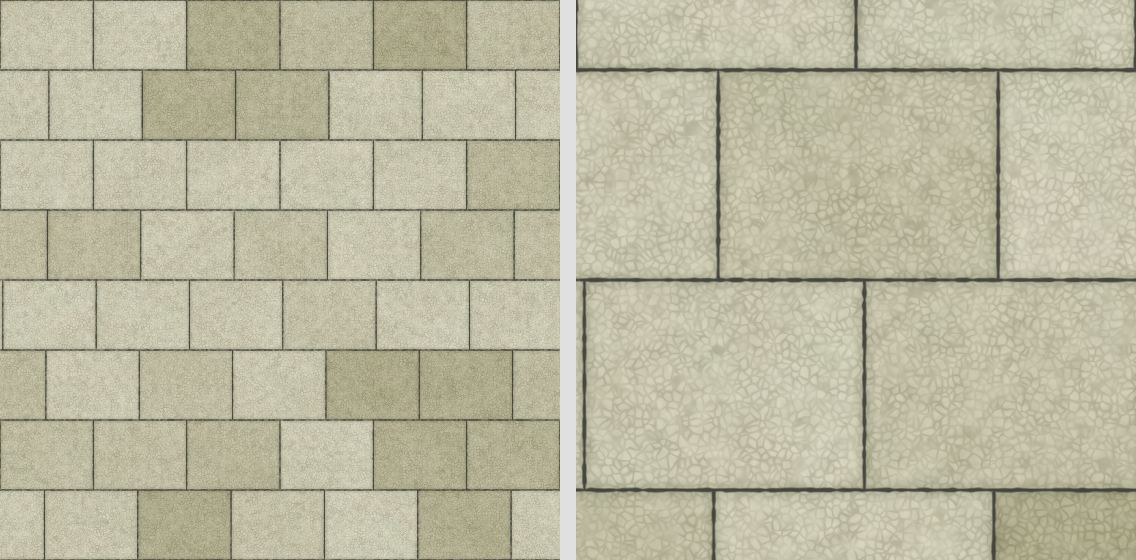
Left: the whole. Right: its middle third, enlarged.
This texture is drawn by a Shadertoy shader. Its source:

```glsl
// Pale stone paving in running bond: 6 slabs across, 8 courses down, thin dark joints.
// Each slab takes a hashed tone and soft blotches; a small cellular pattern and
// value noise give the pebbled grain, and joint distance gives the worn edges.

#define COLUMNS 6.0
#define ROWS 8.0
#define JOINT_WIDTH 0.0021
#define JOINT_SOFTNESS 0.0007
#define EDGE_WIDTH 0.010
#define GRAIN_CELLS 205.0
#define GRAIN_DEPTH 0.105
#define SPECKLE 0.085
#define BLOTCH 0.36
#define LIGHT_STONE vec3(0.816, 0.808, 0.720)
#define DARK_STONE vec3(0.710, 0.697, 0.580)
#define JOINT_COLOR vec3(0.230, 0.230, 0.215)

float hash(vec2 p) {
    return fract(sin(dot(p, vec2(127.1, 311.7))) * 43758.545);
}

vec2 hash2(vec2 p) {
    return vec2(hash(p), hash(p + 57.3));
}

float noise(vec2 p) {
    vec2 i = floor(p), f = fract(p);
    f = f * f * (3.0 - 2.0 * f);
    return mix(mix(hash(i), hash(i + vec2(1, 0)), f.x),
               mix(hash(i + vec2(0, 1)), hash(i + vec2(1, 1)), f.x), f.y);
}

// Gap between the two nearest cell centres: zero on the borders of grains
float grainBorder(vec2 p) {
    vec2 cell = floor(p), f = fract(p);
    float nearest = 9.0, second = 9.0;
    for (int y = -1; y <= 1; y++)
    for (int x = -1; x <= 1; x++) {
        vec2 offset = vec2(x, y);
        float d = length(offset + hash2(cell + offset) - f);
        second = min(second, max(nearest, d));
        nearest = min(nearest, d);
    }
    return second - nearest;
}

// Sideways shift of a course, in slabs: half bond with slight drift
float courseShift(float row) {
    float halfBond = 1.0 - mod(row, 2.0);
    float slip = row == 3.0 ? 0.03 : 0.0;
    return halfBond * (0.5 + 0.008 * (row - 3.0)) + slip;
}

void mainImage(out vec4 fragColor, in vec2 fragCoord) {
    vec2 uv = fragCoord / iResolution.xy;
    float pixel = 1.0 / min(iResolution.x, iResolution.y);

    // Slab layout
    vec2 grid = uv * vec2(COLUMNS, ROWS);
    float row = floor(grid.y);
    grid.x -= courseShift(row);
    vec2 slab = vec2(mod(floor(grid.x), COLUMNS), row);
    vec2 local = fract(grid);
    vec2 toEdge = min(local, 1.0 - local) / vec2(COLUMNS, ROWS);
    float edge = min(toEdge.x, toEdge.y);

    // Slab tone with soft blotches that differ from slab to slab
    vec2 seed = 31.0 * hash2(slab + 4.7);
    float blotch = 0.65 * noise(local * vec2(2.6, 2.0) + seed)
                 + 0.35 * noise(local * 7.0 + seed.yx) - 0.5;
    float tone = smoothstep(0.3, 1.0, hash(slab + 2.3)) + BLOTCH * blotch;
    vec3 color = mix(LIGHT_STONE, DARK_STONE, clamp(tone, -0.1, 1.15));

    // Faint warm and green tints
    float tint = noise(uv * 30.0 + seed) - 0.5;
    color += tint * vec3(0.012, -0.004, 0.002);

    // Pebbled grain: soft borders of uneven strength, mottling and fine speckle
    vec2 warp = 0.7 * vec2(noise(uv * 170.0), noise(uv * 170.0 + 19.0));
    float border = 1.0 - smoothstep(0.0, 0.5, grainBorder(uv * GRAIN_CELLS + warp));
    float strength = mix(0.3, 1.0, noise(uv * 120.0 + 8.0));
    color -= GRAIN_DEPTH * border * strength * vec3(0.96, 1.0, 1.08);
    float speckle = 0.6 * noise(uv * 300.0 + 41.0) + 0.4 * noise(uv * 105.0 + 13.0);
    color += SPECKLE * (speckle - 0.5);

    // Worn, slightly darker slab edges
    float wear = 1.0 - smoothstep(0.0, EDGE_WIDTH, edge);
    color *= mix(vec3(1.0), vec3(0.88, 0.89, 0.86), wear * wear);

    // Soft joints with roughness along their length
    float halfWidth = 0.5 * JOINT_WIDTH + 0.0009 * (noise(uv * 260.0) - 0.5);
    float blur = max(0.6 * pixel, JOINT_SOFTNESS);
    float joint = 1.0 - smoothstep(halfWidth - blur, halfWidth + blur, edge);
    color = mix(color, JOINT_COLOR, 0.9 * joint);

    fragColor = vec4(clamp(color, 0.0, 1.0), 1.0);
}
```
